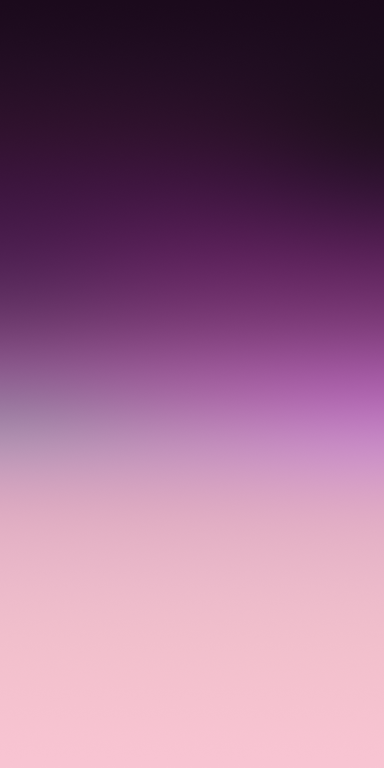
Give the GLSL for this background, as a WebGL 2 fragment shader.

```glsl
#version 300 es
precision highp float;
// A soft dusk backdrop: near-black plum falls through violet to pale rose.
// A smooth vertical colour ramp carries the main tones, and a few wide
// elliptical tints bend it towards grey on the left and violet on the right.

uniform vec2 u_resolution;
out vec4 fragColor;

const int STOPS = 13;

// Evenly spaced colours from the top edge to the bottom edge.
const vec3 DUSK[STOPS] = vec3[STOPS](
  vec3(0.106, 0.039, 0.110),
  vec3(0.137, 0.055, 0.140),
  vec3(0.190, 0.070, 0.182),
  vec3(0.267, 0.090, 0.267),
  vec3(0.373, 0.137, 0.365),
  vec3(0.490, 0.235, 0.471),
  vec3(0.643, 0.384, 0.620),
  vec3(0.769, 0.565, 0.729),
  vec3(0.870, 0.670, 0.760),
  vec3(0.918, 0.722, 0.788),
  vec3(0.945, 0.749, 0.800),
  vec3(0.961, 0.761, 0.812),
  vec3(0.973, 0.769, 0.824));

vec3 stopColour(int index) {
  return DUSK[clamp(index, 0, STOPS - 1)];
}

// Catmull-Rom blend through the stops, free of visible bands.
vec3 duskRamp(float depth) {
  float position = clamp(depth, 0.0, 1.0) * float(STOPS - 1);
  int i = int(position);
  float t = position - float(i);
  vec3 a = stopColour(i - 1);
  vec3 b = stopColour(i);
  vec3 c = stopColour(i + 1);
  vec3 d = stopColour(i + 2);
  return b + 0.5 * t * (c - a + t * (2.0 * a - 5.0 * b + 4.0 * c - d
                      + t * (3.0 * (b - c) + d - a)));
}

// Gaussian falloff from an elliptical centre.
float glow(vec2 p, vec2 centre, vec2 radius) {
  vec2 q = (p - centre) / radius;
  return exp(-dot(q, q));
}

// Fine sine-hash grain that breaks up 8-bit steps.
float hash(vec2 p) {
  return fract(sin(dot(p, vec2(12.9898, 78.233))) * 43758.5453);
}

void main() {
  vec2 uv = gl_FragCoord.xy / u_resolution;
  vec3 colour = duskRamp(1.0 - uv.y);

  // Shade on both sides of the upper violet.
  colour -= vec3(0.068, 0.012, 0.062) * glow(uv, vec2(1.05, 0.80), vec2(0.38, 0.13));
  colour -= vec3(0.070, 0.008, 0.048) * glow(uv, vec2(-0.05, 0.63), vec2(0.42, 0.12));

  // Grey haze on the left, violet light on the right.
  colour += vec3(-0.075, 0.022, -0.035) * glow(uv, vec2(-0.05, 0.46), vec2(0.42, 0.07));
  colour += vec3(0.022, -0.018, 0.050) * glow(uv, vec2(1.05, 0.45), vec2(0.45, 0.10));

  colour += (hash(uv) - 0.5) / 255.0;
  fragColor = vec4(clamp(colour, 0.0, 1.0), 1.0);
}
```
